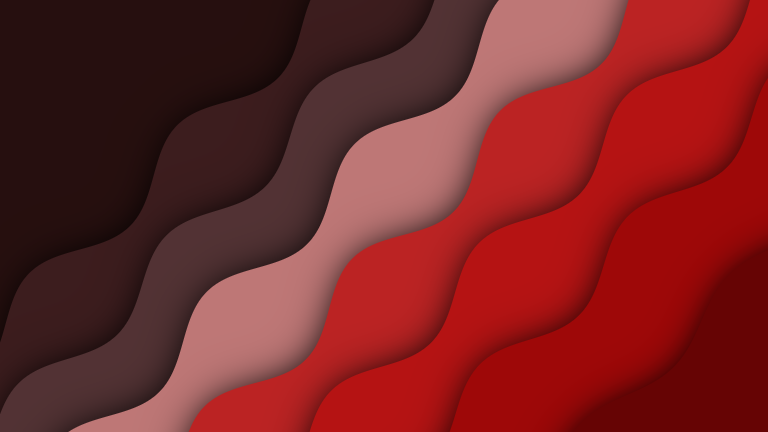
A WebGL 2 fragment shader for this background:

```glsl
#version 300 es
precision highp float;

uniform vec2 u_resolution;
out vec4 fragColor;

const float TAU = 6.2831853;
const float WAVE_PERIOD = 0.685;
const float SHADOW_SPREAD = 0.024;
const float SHADOW_STRENGTH = 0.82;
const float SHADOW_FLATTENING = 0.85;
const int LAYER_COUNT = 7;

// Each wave: offset across the diagonal, crest position along it, amplitude
const vec3 WAVES[LAYER_COUNT] = vec3[](
    vec3(-0.238, 0.093, 0.062),
    vec3(-0.012, 0.498, 0.058),
    vec3( 0.215, 0.461, 0.061),
    vec3( 0.477, 0.190, 0.063),
    vec3( 0.731, 0.519, 0.060),
    vec3( 1.012, 0.241, 0.058),
    vec3( 1.366, 0.340, 0.043)
);

const vec3 BACKDROP = vec3(0.150, 0.060, 0.057);
const vec3 LAYER_COLORS[LAYER_COUNT] = vec3[](
    vec3(0.235, 0.112, 0.116),
    vec3(0.322, 0.198, 0.204),
    vec3(0.745, 0.467, 0.463),
    vec3(0.735, 0.138, 0.138),
    vec3(0.710, 0.075, 0.075),
    vec3(0.620, 0.030, 0.030),
    vec3(0.400, 0.015, 0.015)
);

// Approximate signed distance to a diagonal wave, positive at its lower right
float waveDistance(vec2 p, float offset, float crest, float amplitude) {
    float frequency = TAU / WAVE_PERIOD;
    float angle = (p.x + p.y - crest) * frequency;
    float slope = amplitude * frequency * sin(angle);
    float gap = p.x - p.y - offset - amplitude * cos(angle);
    return gap * inversesqrt(2.0 * (1.0 + slope * slope));
}

// Soft falloff, similar to a blurred edge
float softShadow(float distanceToEdge, float spread) {
    return 1.0 / (1.0 + exp(-1.7 * distanceToEdge / spread));
}

float coverage(float distanceToEdge, float pixel) {
    return clamp(0.5 + distanceToEdge / pixel, 0.0, 1.0);
}

void main() {
    vec2 p = gl_FragCoord.xy / u_resolution.y;
    float pixel = 1.0 / u_resolution.y;
    vec3 color = BACKDROP;

    // Stack the layers, each shading those beneath it
    for (int i = 0; i < LAYER_COUNT; i++) {
        vec3 wave = WAVES[i];
        float edge = waveDistance(p, wave.x, wave.y, wave.z);
        float shadowEdge = waveDistance(p, wave.x, wave.y, wave.z * SHADOW_FLATTENING);
        color *= 1.0 - SHADOW_STRENGTH * softShadow(shadowEdge, SHADOW_SPREAD * 1.6);
        color = mix(color, LAYER_COLORS[i], coverage(edge, pixel));
    }

    fragColor = vec4(color, 1.0);
}
```
